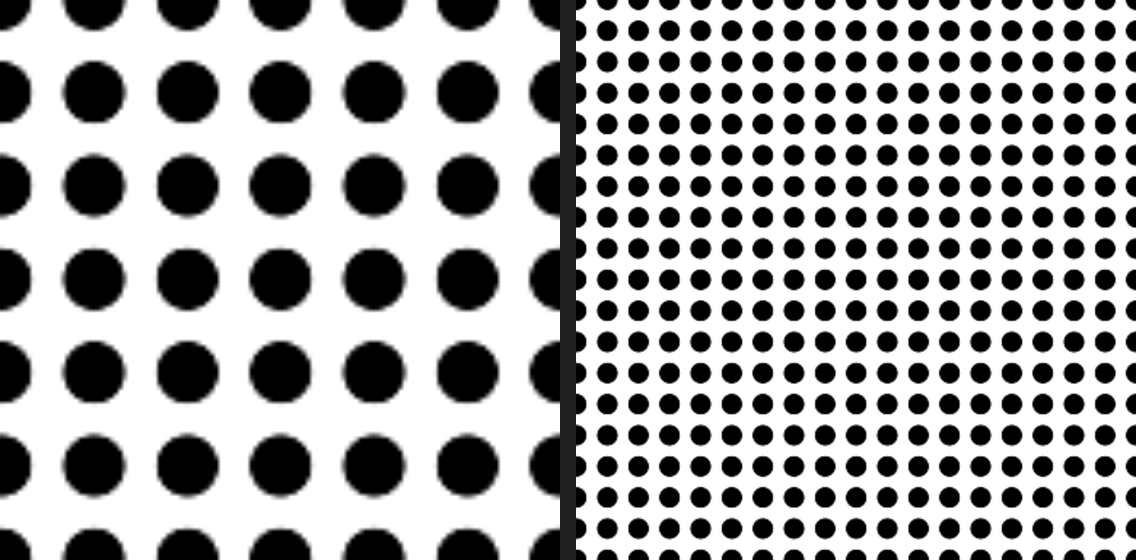
Left: one tile. Right: repeated 3 by 3.
Write a Shadertoy shader that draws this pattern.

```glsl
// A square grid of black dots on white, six across and six down.
// Dot coverage is evaluated on a coarse wrapping lattice and blended between
// its nodes, giving the rims a soft and very slightly stepped outline.

const float REPEATS = 6.0;                    // dots across and down
const float RADIUS = 0.331;                   // in cells
const vec2 GRID_OFFSET = vec2(0.0014, 0.0015); // in canvas units
const float LATTICE = 128.0;                  // coverage nodes per canvas side
const float RIM_WIDTH = 0.7;                  // rim ramp, in lattice steps
const vec3 PAPER = vec3(1.0);
const vec3 INK = vec3(0.0);

// Signed distance to the nearest dot, in canvas units.
float dotDistance(vec2 p) {
    vec2 cell = fract((p - GRID_OFFSET) * REPEATS + 0.5) - 0.5;
    return (length(cell) - RADIUS) / REPEATS;
}

// Ink coverage at a lattice node.
float nodeCoverage(vec2 node) {
    float d = dotDistance((node + 0.5) / LATTICE) * LATTICE;
    return clamp(0.5 - d / RIM_WIDTH, 0.0, 1.0);
}

// Coverage blended between the four surrounding nodes.
float softCoverage(vec2 p) {
    vec2 q = p * LATTICE - 0.5;
    vec2 node = floor(q);
    vec2 t = q - node;
    float low = mix(nodeCoverage(node), nodeCoverage(node + vec2(1.0, 0.0)), t.x);
    float high = mix(nodeCoverage(node + vec2(0.0, 1.0)), nodeCoverage(node + 1.0), t.x);
    return mix(low, high, t.y);
}

void mainImage(out vec4 fragColor, in vec2 fragCoord) {
    vec2 uv = fragCoord / iResolution.xy;
    fragColor = vec4(mix(PAPER, INK, softCoverage(uv)), 1.0);
}
```
